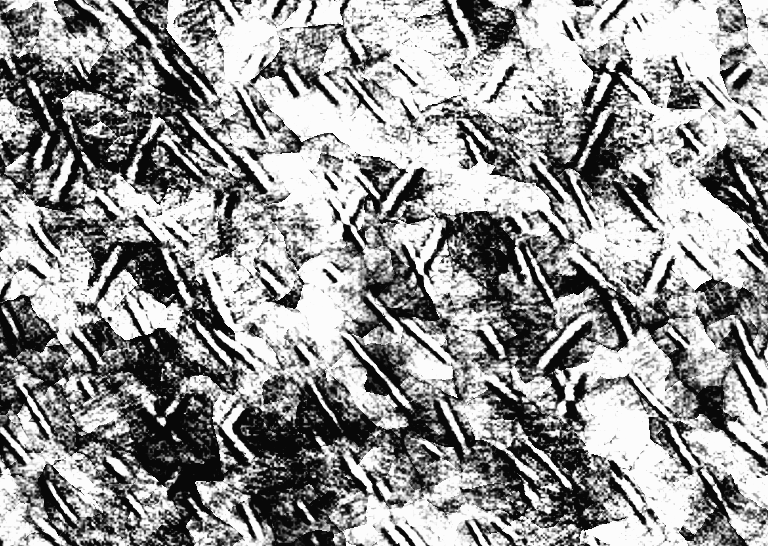
Write a Shadertoy shader that draws this texture.

```glsl
float hash(vec2 p) {
    return fract(sin(dot(p, vec2(127.1, 311.7))) * 43758.5453);
}

float noise(vec2 p) {
    vec2 i = floor(p), f = fract(p);
    f = f * f * (3.0 - 2.0 * f);
    return mix(mix(hash(i), hash(i + vec2(1, 0)), f.x),
               mix(hash(i + vec2(0, 1)), hash(i + vec2(1, 1)), f.x), f.y);
}

float fbm(vec2 p) {
    float sum = 0.0, gain = 0.5;
    for (int i = 0; i < 4; i++) {
        sum += gain * noise(p);
        p = mat2(1.6, 1.2, -1.2, 1.6) * p + 7.3;
        gain *= 0.5;
    }
    return sum;
}

// Projects onto axes turned by the angle
mat2 turn(float a) {
    return mat2(cos(a), -sin(a), sin(a), cos(a));
}

// Cellular shards: offset from centre, random id, distance to border
vec4 facets(vec2 p) {
    vec2 cell = floor(p), offset = vec2(0);
    float nearest = 9.0, second = 9.0, id = 0.0;
    for (int y = -1; y <= 1; y++)
    for (int x = -1; x <= 1; x++) {
        vec2 c = cell + vec2(x, y);
        vec2 d = p - c - vec2(hash(c), hash(c + 41.7));
        float dist = length(d);
        if (dist < nearest) {
            second = nearest;
            nearest = dist;
            offset = d;
            id = hash(c + 93.1);
        } else second = min(second, dist);
    }
    return vec4(offset, id, second - nearest);
}

// Tone of a tilted shard, dark towards one side
float facetTone(vec4 f) {
    float a = f.z * 40.0;
    return 0.9 * (f.z - 0.5) + 0.8 * dot(f.xy, vec2(cos(a), sin(a)));
}

// Diagonal folds: a dark groove, a lit band and a thinner dark groove
float creases(vec2 p) {
    vec2 cell = floor(p);
    float tone = 0.0;
    for (int y = -1; y <= 1; y++)
    for (int x = -1; x <= 1; x++) {
        vec2 c = cell + vec2(x, y);
        float r = hash(c + 5.3);
        float angle = -0.92 + 0.5 * (hash(c + 17.9) - 0.5);
        if (r > 0.78) angle += 2.0;
        vec2 q = turn(angle) * (p - c - vec2(hash(c + 2.1), hash(c + 8.6)));
        float halfLength = mix(0.2, 0.75, hash(c + 31.4));
        float taper = 1.0 - smoothstep(0.5, 1.0, abs(q.x) / halfLength);
        float s = q.y / mix(0.035, 0.065, r);
        tone += taper * (1.1 * exp(-pow(s - 2.2, 2.0) * 0.7)
              - 1.7 * exp(-s * s) - 0.9 * exp(-pow(s - 4.2, 2.0) * 1.6));
    }
    return tone;
}

void mainImage(out vec4 fragColor, in vec2 fragCoord) {
    vec2 p = fragCoord / iResolution.y;

    // Ragged warp of the shard borders
    vec2 warp = vec2(fbm(p * 14.0), fbm(p * 14.0 + 37.0)) - 0.5;
    vec2 w = p + 0.045 * warp;
    vec4 large = facets(turn(-0.9) * w * vec2(7.0, 12.0));
    vec4 small = facets(turn(0.5) * w * vec2(15.0, 25.0) + 19.0);

    // Broad patches and shards
    float tone = 0.8 + 1.3 * (fbm(p * 4.0 + 3.0) - 0.47);
    tone += facetTone(large) + 0.65 * facetTone(small);
    tone -= 0.7 * (1.0 - smoothstep(0.0, 0.12, large.w)) * noise(p * 35.0);
    tone += creases((p + 0.012 * warp) * 9.5);

    // Scratches follow each shard, with fine speckle on top
    float scratchAngle = mix(-1.1, 0.6, fract(large.z * 17.0));
    float scratch = noise(turn(scratchAngle) * p * vec2(65.0, 190.0));
    float roughness = mix(0.6, 1.3, noise(p * 6.0 + 50.0));
    tone += roughness * (0.9 * (scratch - 0.5) + 1.1 * (noise(p * 260.0) - 0.5));
    tone += 0.9 * (fbm(p * 55.0) - 0.47);

    float ink = smoothstep(-0.1, 1.1, tone);
    fragColor = vec4(vec3(mix(0.03, 0.99, ink)), 1.0);
}
```
